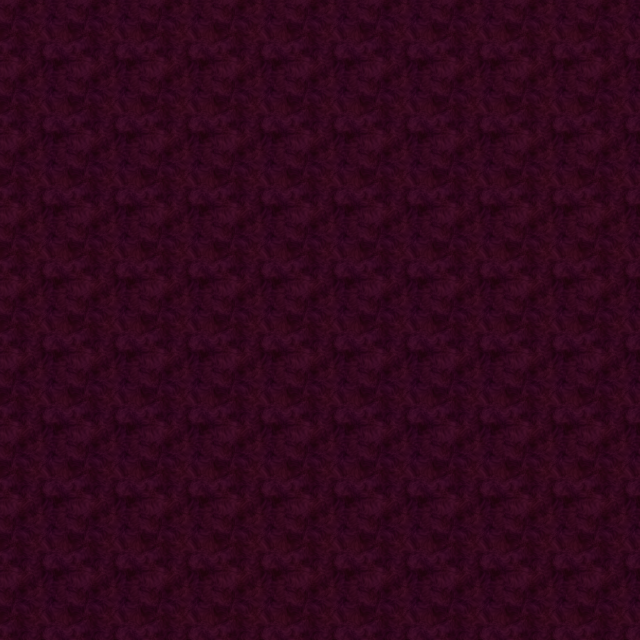
This texture is drawn by a Shadertoy shader. Its source:

```glsl
const float TAU = 6.2831853;
const vec2 REPEATS = vec2(8.78, 8.78);
const vec2 LOBE_CENTER = vec2(0.14, 0.72);

const vec3 DARK_WINE = vec3(0.138, 0.014, 0.066);
const vec3 WINE = vec3(0.18, 0.02, 0.10);
const vec3 LIGHT_WINE = vec3(0.225, 0.042, 0.132);
const vec3 RED_SHIFT = vec3(0.012, 0.006, -0.014);

// Unit gradient for a lattice corner, wrapped to the period
vec2 cornerGradient(vec2 corner, float period, float seed) {
    vec2 p = mod(corner, period) + seed * 7.31;
    float h = fract(sin(dot(p, vec2(127.1, 311.7))) * 4375.85);
    return vec2(cos(TAU * h), sin(TAU * h));
}

// Gradient noise that tiles over the unit square
float tiledNoise(vec2 uv, float period, float seed) {
    vec2 p = uv * period;
    vec2 cell = floor(p);
    vec2 f = p - cell;
    vec2 w = f * f * f * (f * (f * 6.0 - 15.0) + 10.0);
    vec2 e = vec2(1.0, 0.0);
    float a = dot(cornerGradient(cell, period, seed), f);
    float b = dot(cornerGradient(cell + e.xy, period, seed), f - e.xy);
    float c = dot(cornerGradient(cell + e.yx, period, seed), f - e.yx);
    float d = dot(cornerGradient(cell + e.xx, period, seed), f - e.xx);
    return mix(mix(a, b, w.x), mix(c, d, w.x), w.y);
}

// Layered mottling, each octave shifted to hide the lattice
float mottling(vec2 uv, float period, float gain, float seed) {
    float sum = 0.0;
    float amplitude = 1.0;
    for (int i = 0; i < 4; i++) {
        float layer = float(i);
        sum += amplitude * tiledNoise(uv + layer * vec2(0.137, 0.271), period, seed + layer);
        period *= 2.0;
        amplitude *= gain;
    }
    return sum;
}

// Tiling displacement that crumples the mottles
vec2 crumple(vec2 uv, float period, float amount) {
    return uv + amount * vec2(tiledNoise(uv, period, 23.0), tiledNoise(uv, period, 29.0));
}

// Broad staggered patches: one at the center, one half a tile away
float staggeredLobes(vec2 uv, vec2 center) {
    vec2 wave = cos(TAU * (uv - center));
    return wave.x * wave.y;
}

vec3 wineRamp(float tone) {
    float t = clamp(tone, -0.2, 1.4) * 2.0;
    return t < 1.0 ? mix(DARK_WINE, WINE, t) : mix(WINE, LIGHT_WINE, t - 1.0);
}

void mainImage(out vec4 fragColor, in vec2 fragCoord) {
    vec2 canvas = fragCoord / iResolution.xy;
    vec2 uv = canvas * REPEATS;

    // Cloudy cloth tone, slightly brighter toward the top
    float tone = 0.59 + 0.06 * canvas.y;
    tone += 0.15 * staggeredLobes(uv, LOBE_CENTER);
    tone += 0.78 * mottling(crumple(uv, 6.0, 0.08), 4.0, 0.9, 5.0);

    // Hue wanders between purple and red, within tiles and faintly across the cloth
    float hue = 1.4 * tiledNoise(uv, 5.0, 11.0) + 0.4 * tiledNoise(canvas, 4.0, 17.0);
    vec3 color = wineRamp(tone) + RED_SHIFT * clamp(hue, -1.0, 1.0);

    fragColor = vec4(max(color, 0.0), 1.0);
}
```
